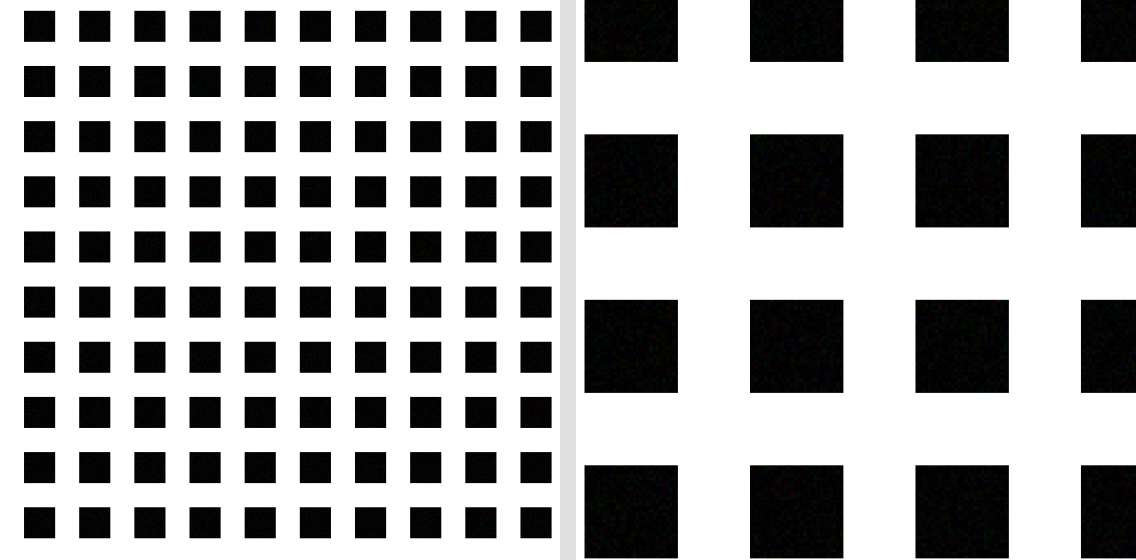
Left, the full canvas; right, a detail of the centre.
Give the GLSL for this pattern, as a WebGL 1 fragment shader.

```glsl
precision highp float;
// Ten by ten grid of black squares on white, with faint coloured grain in the black.

uniform vec2 u_resolution;

const float REPEATS = 10.0;                       // squares across and down
const float PITCH = 0.0985;                       // distance between centres
const vec2 FIRST_CENTRE = vec2(0.0707, 0.0665);   // lower left square
const vec2 HALF_SIZE = vec2(0.0278, 0.0277);
const vec3 PAPER = vec3(1.0);
const float GRAIN_CELLS = 512.0;                  // grain cells across the canvas
const float GRAIN_STRENGTH = 0.045;

// Three independent values from 0 to 1 for each cell.
vec3 hash3(vec2 cell) {
  vec3 p = fract(cell.xyx * vec3(0.1031, 0.1030, 0.0973));
  p += dot(p, p.yxz + 33.33);
  return fract((p.xxy + p.yzz) * p.zyx);
}

// Share of the pixel covered by the nearest square of the grid.
float squareCoverage(vec2 uv, vec2 pixel) {
  vec2 index = floor((uv - FIRST_CENTRE) / PITCH + 0.5);
  index = clamp(index, 0.0, REPEATS - 1.0);
  vec2 offset = abs(uv - FIRST_CENTRE - index * PITCH);
  vec2 cover = clamp((HALF_SIZE - offset) / pixel + 0.5, 0.0, 1.0);
  return cover.x * cover.y;
}

// Near black with sparse, dim specks in each channel.
vec3 grainyInk(vec2 uv) {
  vec3 noise = hash3(floor(uv * GRAIN_CELLS));
  return GRAIN_STRENGTH * noise * noise * noise;
}

void main() {
  vec2 pixel = 1.0 / u_resolution;
  vec2 uv = gl_FragCoord.xy * pixel;
  vec3 colour = mix(PAPER, grainyInk(uv), squareCoverage(uv, pixel));
  gl_FragColor = vec4(colour, 1.0);
}
```
